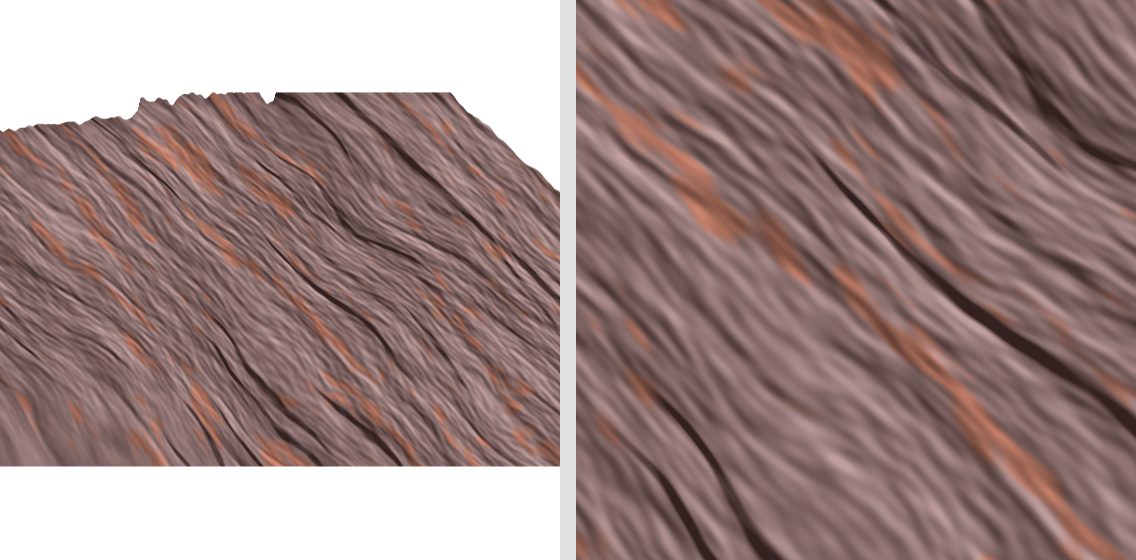
Left: the whole. Right: its middle third, enlarged.
Write a WebGL 2 fragment shader that draws this texture.

```glsl
#version 300 es
precision highp float;
// A weathered plank with a broken far edge, lying on a white ground.
// Gradient noise stretched along a bent diagonal grain gives the relief,
// which is lit from the upper right, split by cracks and stained with rust.

uniform vec2 u_resolution;
out vec4 fragColor;

float hash(vec2 cell) {
  uvec2 k = uvec2(ivec2(cell) + 4096) * uvec2(1597u, 3571u);
  uint n = (k.x ^ k.y) * 2654435u;
  n = (n ^ (n >> 13)) * 1274127u;
  n = (n ^ (n >> 15)) * 40503u;
  return float((n >> 8) & 65535u) / 65536.0;
}

float corner(vec2 cell, vec2 offset) {
  float angle = 6.2832 * hash(cell);
  return dot(vec2(cos(angle), sin(angle)), offset);
}

// Gradient noise, roughly -1 to 1
float noise(vec2 p) {
  vec2 i = floor(p), f = p - i;
  vec2 s = f * f * f * (f * (f * 6.0 - 15.0) + 10.0);
  vec2 e = vec2(1.0, 0.0);
  float low = mix(corner(i, f), corner(i + e, f - e), s.x);
  float high = mix(corner(i + e.yx, f - e.yx), corner(i + 1.0, f - 1.0), s.x);
  return 1.4 * mix(low, high, s.y);
}

// x runs along the fibres, y across them; steeper at the lower left
vec2 grainSpace(vec2 p) {
  vec2 q = vec2(0.73 * p.x - 0.68 * p.y, 0.68 * p.x + 0.73 * p.y);
  float bend = max(0.5 - p.y, 0.0);
  q.y += 0.6 * bend * bend * (1.0 - p.x);
  q.y += 0.03 * noise(q * vec2(2.5, 4.0)) + 0.010 * noise(q * vec2(7.0, 12.0) + 31.0);
  return q;
}

// Long tapering splits scattered across the grain
float cracks(vec2 q) {
  float depth = 0.0;
  for (float i = 0.0; i < 13.0; i++) {
    float across = 0.32 + 0.053 * i + 0.04 * (hash(vec2(i, 3.0)) - 0.5);
    float middle = mix(-0.38, 0.42, hash(vec2(i, 7.0)));
    float halfLength = mix(0.10, 0.27, hash(vec2(i, 11.0)));
    float taper = max(1.0 - abs(q.x - middle) / halfLength, 0.0);
    float wander = 0.012 * noise(vec2(q.x * 9.0, i * 5.3));
    float width = 0.002 + 0.008 * taper * (0.7 + 0.5 * noise(vec2(q.x * 25.0, i)));
    float gap = abs(q.y - across - wander);
    depth = max(depth, smoothstep(0.0, 0.35, taper) * (1.0 - smoothstep(0.2 * width, width, gap)));
  }
  return depth;
}

float relief(vec2 p, float focus) {
  vec2 q = grainSpace(p);
  float ribs = noise(q * vec2(4.5, 27.0));
  float fibres = noise(q * vec2(11.0, 70.0) + 17.0);
  float hairs = noise(q * vec2(38.0, 165.0) + 53.0);
  float furrow = 1.0 - smoothstep(0.0, 0.22, abs(noise(q * vec2(3.2, 19.0) + 71.0)));
  return 0.5 * ribs + 0.32 * mix(0.55, 1.0, focus) * fibres
       + 0.24 * focus * hairs - 0.28 * furrow;
}

// Signed height below the broken far edge
float insideFarEdge(vec2 p) {
  float top = 0.768 + 0.125 * p.x + 0.018 * smoothstep(0.245, 0.252, p.x);
  top -= 0.025 * smoothstep(0.45, 0.48, p.x);
  top += 0.011 * noise(vec2(p.x * 34.0, 2.5)) + 0.005 * noise(vec2(p.x * 95.0, 8.5));
  top = min(mix(top, 0.84, smoothstep(0.488, 0.496, p.x)), 0.835);
  return top - p.y;
}

// Signed distance from the worn right edge
float insideRightEdge(vec2 p) {
  float chips = 0.008 * noise(vec2(p.x * 28.0, 5.5)) + 0.003 * noise(vec2(p.x * 80.0, 1.5));
  return 0.743 * (0.835 - 0.9 * (p.x - 0.8) - p.y + chips);
}

void main() {
  vec2 p = gl_FragCoord.xy / u_resolution;
  float pixel = 1.0 / min(u_resolution.x, u_resolution.y);
  vec2 q = grainSpace(p);

  // Focus falls off toward the near left and the far edge
  float focus = smoothstep(0.12, 0.5, p.y + 0.25 * p.x);
  focus *= 1.0 - 0.45 * smoothstep(0.62, 0.85, p.y);

  // Relief and light
  float height = relief(p, focus);
  float light = height - relief(p + vec2(0.0032, 0.0036), focus);
  float patches = noise(q * vec2(3.0, 6.0) + 90.0);
  float tone = 0.68 + 0.36 * height + 0.8 * light + 0.12 * patches;

  // Straight joint between the two boards, with a worn pale lip
  float joint = dot(p, vec2(0.68, 0.73)) - 1.02 + 0.004 * noise(vec2(q.x * 14.0, 4.5));
  tone += 0.14 * smoothstep(0.003, 0.008, joint) * (1.0 - smoothstep(0.012, 0.026, joint));
  tone -= 0.55 * (1.0 - smoothstep(0.002, 0.008, abs(joint)));

  // Worn rims
  float farEdge = insideFarEdge(p), rightEdge = insideRightEdge(p);
  float rim = 1.0 - smoothstep(0.018, 0.03, rightEdge);
  tone -= 0.10 * rim + 0.12 * (1.0 - smoothstep(0.0, 0.025, farEdge));

  float split = cracks(q);
  tone = clamp(tone - 0.6 * split, 0.0, 1.1);
  vec3 wood = mix(vec3(0.20, 0.13, 0.125), vec3(0.70, 0.58, 0.575), tone);

  // Rusty flakes where the grey skin has worn off
  float flakes = noise(q * vec2(6.0, 30.0) + 9.0) + 0.3 * patches
               + 0.6 * mix(0.4, 1.0, focus) * noise(q * vec2(24.0, 85.0) + 40.0);
  float rust = smoothstep(0.25, 0.65, flakes) * (1.0 - 0.7 * rim) * (1.0 - split);
  wood = mix(wood, vec3(0.64, 0.40, 0.32) * (0.45 + 0.8 * tone), 0.85 * rust);

  float inside = min(min(farEdge, rightEdge), p.y - 0.167);
  fragColor = vec4(mix(vec3(1.0), wood, smoothstep(-pixel, pixel, inside)), 1.0);
}
```
